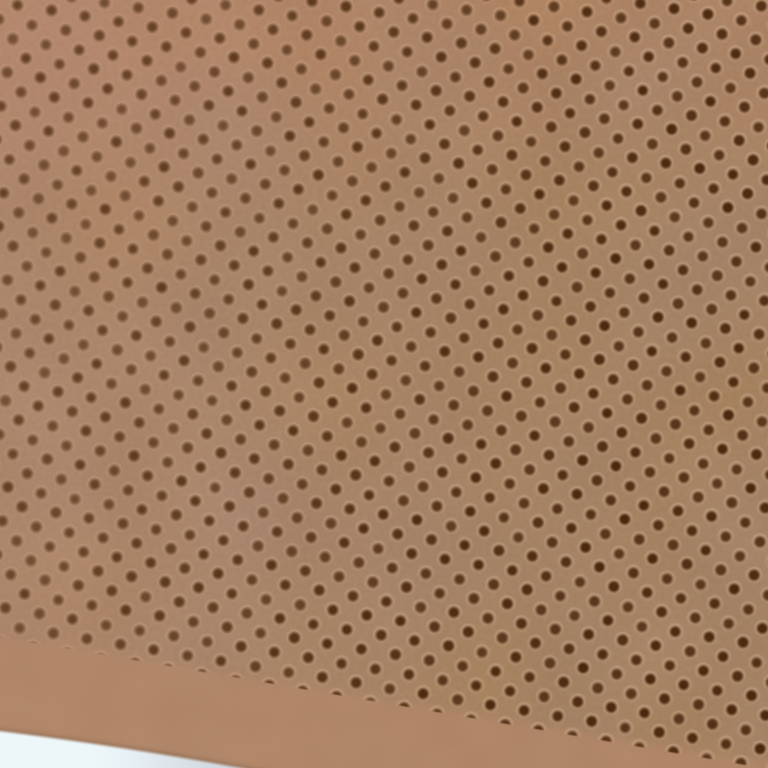
Give the GLSL for this texture, as a Shadertoy shader.

```glsl
vec2 hash2(vec2 p) {
    vec3 h = fract(p.xyx * vec3(0.1031, 0.103, 0.0973));
    h += dot(h, h.yzx + 33.33);
    return fract((h.xx + h.yz) * h.zy);
}

float cornerSlope(vec2 cell, vec2 corner, vec2 f) {
    return dot(hash2(cell + corner) * 2.0 - 1.0, f - corner);
}

// Gradient noise, roughly -0.7 to 0.7
float gradientNoise(vec2 p) {
    vec2 cell = floor(p), f = fract(p);
    vec2 u = f * f * f * (f * (f * 6.0 - 15.0) + 10.0);
    float low = mix(cornerSlope(cell, vec2(0, 0), f), cornerSlope(cell, vec2(1, 0), f), u.x);
    float high = mix(cornerSlope(cell, vec2(0, 1), f), cornerSlope(cell, vec2(1, 1), f), u.x);
    return mix(low, high, u.y);
}

// Tan sheet with slow shifts of hue and faint grain
vec3 sheetColor(vec2 uv) {
    vec3 tan_ = mix(vec3(0.675, 0.525, 0.42), vec3(0.645, 0.51, 0.39), smoothstep(0.0, 0.75, uv.x));
    tan_ += vec3(0.03, 0.005, 0.0) * smoothstep(0.65, 1.0, uv.y);
    tan_ += vec3(0.015, 0.0, -0.035) * gradientNoise(uv * 5.0 + 40.0);
    tan_ += 0.02 * gradientNoise(uv * 9.0 + 7.0);
    return tan_ + 0.018 * gradientNoise(uv * 150.0);
}

void mainImage(out vec4 fragColor, in vec2 fragCoord) {
    vec2 uv = fragCoord / iResolution.y;
    float pixel = 1.0 / iResolution.y;
    vec3 color = sheetColor(uv);

    // Square lattice of holes, turned so that its diagonal follows the border
    vec2 axis = vec2(0.812, 0.583);
    vec2 d = uv - vec2(0.4622, 0.651);
    vec2 grid = vec2(dot(d, axis), dot(d, vec2(axis.y, -axis.x))) / 0.0314;
    vec2 cell = floor(grid + 0.5);
    vec2 random = hash2(cell + 80.0);
    vec2 local = grid - cell - (random - 0.5) * 0.04;
    float radius = length(local);

    // The last row is cut off more and more towards the left
    float row = grid.y - grid.x;
    float perforated = 1.0 - smoothstep(-0.08, 0.08, row - 24.7 - 0.35 * uv.x);
    float border = smoothstep(24.2, 25.2, row);
    color = mix(color, vec3(0.70, 0.53, 0.41) + 0.015 * gradientNoise(uv * 20.0), border * 0.8);

    // Pale rim, brighter on the lower right, then the dark hole
    float crisp = smoothstep(-0.1, 0.9, uv.x + 0.35 * (0.5 - uv.y));
    float rim = exp(-pow((radius - 0.31) / 0.055, 2.0));
    float lit = 0.65 + 0.35 * dot(local, vec2(0.5, -0.85)) / max(radius, 0.01);
    color += vec3(0.06, 0.07, 0.075) * rim * lit * mix(0.35, 1.0, crisp) * perforated;
    float blur = mix(0.115, 0.075, crisp) + pixel * 8.0;
    float size = 0.2 + 0.02 * (random.x - 0.5);
    float hole = 1.0 - smoothstep(size - blur, size + blur, radius);
    vec3 holeColor = mix(vec3(0.43, 0.285, 0.175), vec3(0.325, 0.19, 0.085), crisp);
    holeColor += 0.07 * (random.y - 0.5);
    color = mix(color, holeColor, hole * perforated);

    // White strip under the lower edge, with a thin shadow
    float edge = 0.048 - 0.125 * uv.x - 0.09 * uv.x * uv.x - uv.y;
    color *= 1.0 - 0.12 * exp(-pow(edge / 0.005, 2.0));
    vec3 white = mix(vec3(0.93, 0.97, 0.98), vec3(0.82, 0.84, 0.87), smoothstep(0.1, 0.32, uv.x));
    color = mix(color, white, smoothstep(-0.002 - pixel, 0.002 + pixel, edge));

    fragColor = vec4(color, 1.0);
}
```
